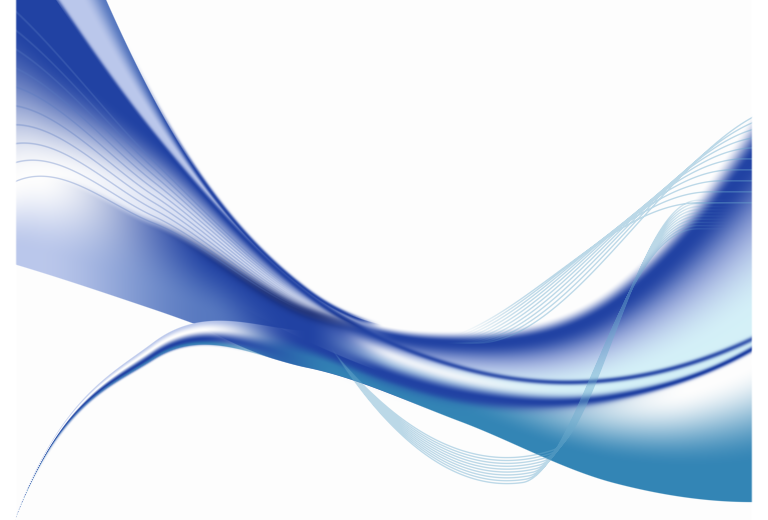
This background is drawn by a WebGL 1 fragment shader. Its source:

```glsl
precision highp float;
uniform vec2 u_resolution;

const vec3 PAPER = vec3(0.992);
const vec3 NAVY = vec3(0.07, 0.14, 0.42);
const vec3 ROYAL = vec3(0.13, 0.26, 0.64);
const vec3 STEEL = vec3(0.34, 0.47, 0.75);
const vec3 LILAC = vec3(0.73, 0.78, 0.92);
const vec3 ICE = vec3(0.83, 0.94, 0.97);
const vec3 TEAL = vec3(0.20, 0.52, 0.71);
const float MARGIN = 0.021;
const float WIRE_WIDTH = 0.0011;
const float WIRES = 10.0;

float aspect;
float pixel;

// Cubic interpolation kernel
vec4 kernel(vec4 t) {
  t = abs(t);
  vec4 inner = (1.5 * t - 2.5) * t * t + 1.0;
  vec4 outer = ((2.5 - 0.5 * t) * t - 4.0) * t + 2.0;
  return mix(inner, outer, step(1.0, t)) * step(t, vec4(2.0));
}

// Height of a curve through eight knots, from x = -0.2 to 1.2
float height(float x, vec4 a, vec4 b) {
  float t = x * 5.0 + 1.0;
  return dot(a, kernel(t - vec4(0, 1, 2, 3))) + dot(b, kernel(t - vec4(4, 5, 6, 7)));
}

// Height, and the factor from vertical gap to distance
vec2 curve(float x, vec4 a, vec4 b) {
  float h = height(x, a, b);
  float slope = (height(x + 0.002, a, b) - h) / (0.002 * aspect);
  return vec2(h, inversesqrt(1.0 + slope * slope));
}

float below(float y, vec2 c) {
  return smoothstep(-pixel, pixel, (c.x - y) * c.y);
}

float between(float y, vec2 top, vec2 bottom) {
  return below(y, top) * (1.0 - below(y, bottom));
}

float depth(float y, float top, float bottom) {
  return (top - y) / max(top - bottom, 0.004);
}

float glow(float y, vec2 c, float width) {
  float d = (y - c.x) * c.y / width;
  return exp(-d * d);
}

float span(float x, float a, float b, float c, float d) {
  return smoothstep(a, b, x) * (1.0 - smoothstep(c, d, x));
}

float wire(float y, float h, float hAhead) {
  float slope = (hAhead - h) / (0.002 * aspect);
  float d = abs(y - h) * inversesqrt(1.0 + slope * slope);
  return 1.0 - smoothstep(0.0, WIRE_WIDTH + pixel, d);
}

float loopHeight(float x, float f) {
  float dip = 0.07 + 0.05 * f + (5.0 - f) * (x - 0.66) * (x - 0.66);
  return mix(dip, 0.56 + 0.055 * f, smoothstep(0.68 + 0.04 * f, 0.91, x));
}

float fanHeight(float x, float f) {
  return 0.34 + (0.27 + 0.19 * f) * smoothstep(0.54 + 0.08 * f, 0.91 + 0.13 * f, x);
}

void main() {
  vec2 p = gl_FragCoord.xy / u_resolution;
  float x = p.x;
  float y = p.y;
  aspect = u_resolution.x / u_resolution.y;
  pixel = 0.8 / u_resolution.y;

  // Guide curves
  vec2 crest = curve(x, vec4(2.737, 1.56, 0.811, 0.442), vec4(0.365, 0.456, 0.836, 1.483));
  vec2 fold = curve(x, vec4(1.637, 1.164, 0.741, 0.436), vec4(0.293, 0.27, 0.363, 0.575));
  vec2 keel = curve(x, vec4(0.94, 0.749, 0.517, 0.344), vec4(0.243, 0.237, 0.347, 0.614));
  vec2 vein = curve(x, vec4(0.112, 0.633, 0.571, 0.4), vec4(0.353, 0.363, 0.4, 0.5));
  vec2 hem = curve(x, vec4(0.575, 0.5, 0.405, 0.301), vec4(0.228, 0.2, 0.2, 0.2));
  vec2 base = curve(x, vec4(-1.51, -0.081, 0.309, 0.293), vec4(0.189, 0.071, 0.035, 0.093));
  vec2 tail = curve(x, vec4(-1.51, -0.081, 0.342, 0.363), vec4(0.305, 0.25, 0.2, 0.2));
  vec3 color = PAPER;

  // Pale outer band on the left
  float u = depth(y, crest.x, fold.x);
  vec3 band = mix(mix(STEEL, ROYAL, smoothstep(0.14, 0.3, x)), LILAC, smoothstep(0.0, 0.6, u));
  color = mix(color, band, between(y, crest, fold) * (1.0 - smoothstep(0.46, 0.5, x)));

  // Left ribbon, split by the vein
  float along = smoothstep(0.05, 0.28, x);
  float q = depth(y, fold.x, vein.x);
  float r = depth(y, vein.x, hem.x);
  float fade = smoothstep(mix(0.35, -0.1, along), mix(1.0, 0.6, along), q);
  vec3 upper = mix(ROYAL, mix(PAPER, LILAC, 0.6 * along), fade);
  vec3 lower = mix(mix(PAPER, ROYAL, along), mix(LILAC, STEEL, along), smoothstep(0.0, 0.8, r));
  lower = mix(lower, ROYAL, smoothstep(0.27, 0.38, x));
  vec3 body = mix(upper, lower, smoothstep(-0.012, 0.012, vein.x - y));
  vec2 under = mix(hem, base, smoothstep(0.25, 0.36, x));
  color = mix(color, body, between(y, fold, under) * (1.0 - smoothstep(0.5, 0.58, x)));

  // Thin tail curling to the lower left
  float v = depth(y, tail.x, base.x);
  vec3 curl = mix(LILAC, PAPER, smoothstep(0.0, 0.35, v));
  curl = mix(mix(curl, ROYAL, smoothstep(0.35, 0.75, v)), TEAL, smoothstep(0.75, 1.0, v));
  color = mix(color, curl, between(y, tail, base) * (1.0 - smoothstep(0.26, 0.4, x)));
  color = mix(color, STEEL, 0.6 * glow(y, base, 0.0025) * span(x, 0.03, 0.1, 0.2, 0.35));

  // Teal sheet on the lower right
  float w = depth(y, keel.x, base.x);
  float shine = smoothstep(0.58, 0.9, x) * (1.0 - smoothstep(0.1, 0.75, w));
  vec3 sheet = mix(mix(ROYAL, TEAL, smoothstep(0.0, 0.55, w + x - 0.5)), PAPER, shine);
  color = mix(color, sheet, between(y, keel, base) * smoothstep(0.3, 0.45, x));

  // Upper right ribbon with a soft crest
  float s = depth(y, crest.x, keel.x);
  float shade = exp(-pow((s - 0.2) / 0.25, 2.0));
  vec3 pale = mix(LILAC, ICE, smoothstep(0.45, 0.85, s));
  vec3 wing = mix(pale, ROYAL, shade);
  float soft = smoothstep(0.0, 0.18, s) * (1.0 - below(y, keel));
  color = mix(color, wing, soft * smoothstep(0.4, 0.52, x));

  // Dark folds and bright streak
  color = mix(color, ROYAL, 0.9 * glow(y, crest, 0.004) * span(x, 0.16, 0.28, 0.44, 0.5));
  color = mix(color, ROYAL, 0.9 * glow(y, fold, 0.005) * span(x, 0.02, 0.1, 0.9, 1.3));
  color = mix(color, NAVY, 0.8 * glow(y, vein, 0.012) * span(x, 0.17, 0.37, 0.4, 0.49));
  color = mix(color, PAPER, 0.8 * glow(y, mix(fold, keel, 0.4), 0.011) * span(x, 0.44, 0.52, 0.58, 0.76));
  color = mix(color, ROYAL, glow(y, keel, mix(0.018, 0.005, smoothstep(0.5, 0.95, x))) * smoothstep(0.38, 0.5, x));

  // Fine wires
  float leftWires = 0.0;
  float rightWires = 0.0;
  for (float i = 0.0; i < WIRES; i++) {
    float f = i / (WIRES - 1.0);
    float d = abs(y - mix(vein.x, fold.x, 0.7 * f)) * mix(vein.y, fold.y, f);
    leftWires += 1.0 - smoothstep(0.0, WIRE_WIDTH + pixel, d);
    rightWires += wire(y, loopHeight(x, f), loopHeight(x + 0.002, f)) * span(x, 0.43, 0.5, 0.85, 0.96);
    rightWires += wire(y, fanHeight(x, f), fanHeight(x + 0.002, f)) * smoothstep(0.58, 0.7, x);
  }
  color = mix(color, STEEL, 0.35 * min(leftWires, 1.0) * (1.0 - smoothstep(0.3, 0.42, x)));
  color = mix(color, mix(TEAL, ICE, 0.35), 0.45 * min(rightWires, 1.0));

  // White side margins
  float inside = smoothstep(-pixel, pixel, min(x, 1.0 - x) - MARGIN);
  gl_FragColor = vec4(mix(vec3(1.0), color, inside), 1.0);
}
```
